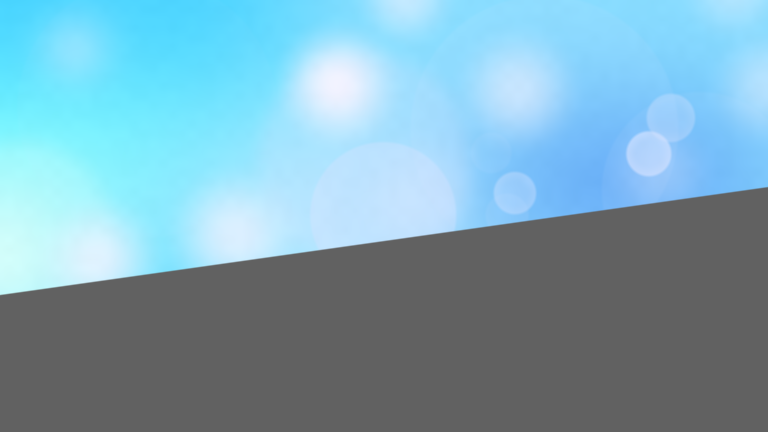
A Shadertoy shader for this background:

```glsl
// Pale bokeh lights over a cyan-to-blue sky, above a slanted grey panel.
// Broad colour washes build the sky; loops then add soft glows and crisp
// translucent discs. Lengths are in canvas heights, origin at lower left.

const vec3 CYAN  = vec3(0.27, 0.82, 1.00);
const vec3 AZURE = vec3(0.54, 0.87, 1.00);
const vec3 AQUA  = vec3(0.44, 0.97, 1.00);
const vec3 MINT  = vec3(0.86, 1.00, 0.98);
const vec3 PALE  = vec3(0.70, 0.91, 1.00);
const vec3 BLUE  = vec3(0.39, 0.68, 0.97);
const vec3 LIGHT = vec3(0.95, 0.95, 1.00);
const vec3 LILAC = vec3(0.84, 0.89, 1.00);
const vec3 GREY  = vec3(0.38);

// Each light: centre x, centre y, radius, opacity
const int GLOW_COUNT = 9;
const vec4 GLOWS[GLOW_COUNT] = vec4[](
    vec4(0.782, 0.803, 0.150, 0.98), vec4(1.199, 0.792, 0.150, 0.60),
    vec4(0.940, 1.010, 0.120, 0.55), vec4(0.544, 0.456, 0.160, 0.72),
    vec4(0.231, 0.398, 0.150, 0.75), vec4(1.780, 0.800, 0.140, 0.45),
    vec4(1.700, 1.030, 0.130, 0.40), vec4(1.530, 0.600, 0.130, 0.28),
    vec4(0.972, 0.537, 0.160, 0.30));

const int DISC_COUNT = 9;
const vec4 DISCS[DISC_COUNT] = vec4[](
    vec4(0.887, 0.502, 0.169, 0.36), vec4(1.553, 0.727, 0.056, 0.34),
    vec4(1.502, 0.644, 0.052, 0.60), vec4(1.192, 0.553, 0.049, 0.38),
    vec4(1.137, 0.646, 0.047, 0.08), vec4(1.174, 0.502, 0.050, 0.10),
    vec4(1.260, 0.700, 0.310, 0.08), vec4(1.620, 0.560, 0.227, 0.07),
    vec4(0.340, 0.750, 0.300, 0.03));

float hash(vec2 p) {
    vec3 q = fract(vec3(p.xyx) * 0.1031);
    q += dot(q, q.yzx + 33.33);
    return fract((q.x + q.y) * q.z);
}

float noise(vec2 p) {
    vec2 cell = floor(p);
    vec2 f = fract(p);
    f = f * f * (3.0 - 2.0 * f);
    float low = mix(hash(cell), hash(cell + vec2(1, 0)), f.x);
    float high = mix(hash(cell + vec2(0, 1)), hash(cell + vec2(1, 1)), f.x);
    return mix(low, high, f.y);
}

// Gaussian patch of colour with separate widths
vec3 wash(vec3 base, vec3 tint, vec2 p, vec2 centre, vec2 size, float opacity) {
    vec2 q = (p - centre) / size;
    return mix(base, tint, opacity * exp(-dot(q, q)));
}

// Round coverage whose edge fades over the given softness
float disc(vec2 p, vec2 centre, float radius, float softness) {
    float d = length(p - centre) - radius;
    return 1.0 - smoothstep(-softness, softness, d);
}

vec3 skyColour(vec2 p) {
    vec3 sky = mix(CYAN, AZURE, smoothstep(0.40, 0.95, p.x));
    sky = wash(sky, AQUA, p, vec2(0.05, 0.62), vec2(0.65, 0.25), 0.95);
    sky = wash(sky, PALE, p, vec2(0.75, 0.48), vec2(0.42, 0.28), 0.95);
    sky = wash(sky, BLUE, p, vec2(1.45, 0.57), vec2(0.40, 0.25), 1.00);
    sky = wash(sky, MINT, p, vec2(0.00, 0.40), vec2(0.26, 0.22), 0.90);
    return sky;
}

vec3 addLights(vec3 colour, vec2 p, float pixel) {
    // Wide, blurred discs behind the rest
    colour = mix(colour, MINT, 0.22 * disc(p, vec2(0.05, 0.46), 0.21, 0.035));
    colour = mix(colour, LILAC, 0.26 * disc(p, vec2(0.845, 0.63), 0.245, 0.035));
    colour = wash(colour, PALE, p, vec2(0.174, 0.884), vec2(0.085), 0.60);

    for (int i = 0; i < GLOW_COUNT; i++) {
        vec4 g = GLOWS[i];
        float cover = disc(p, g.xy, g.z * 0.58, g.z * 0.52);
        colour = mix(colour, LIGHT, g.w * cover);
    }
    for (int i = 0; i < DISC_COUNT; i++) {
        vec4 d = DISCS[i];
        float cover = disc(p, d.xy, d.z, pixel + 0.002);
        float rim = smoothstep(0.5, 1.0, length(p - d.xy) / d.z);
        colour = mix(colour, LILAC, d.w * cover * mix(0.85, 1.1, rim));
    }
    return colour;
}

void mainImage(out vec4 fragColor, in vec2 fragCoord) {
    vec2 p = fragCoord / iResolution.y;
    float pixel = 1.0 / iResolution.y;

    vec3 colour = addLights(skyColour(p), p, pixel);
    colour += 0.012 * (noise(p * 45.0) - 0.5);

    // Slanted panel along the bottom
    float slope = 0.1406;
    float edge = (p.y - 0.317 - slope * p.x) / sqrt(1.0 + slope * slope);
    colour = mix(GREY, colour, smoothstep(-pixel, pixel, edge));

    fragColor = vec4(clamp(colour, 0.0, 1.0), 1.0);
}
```
